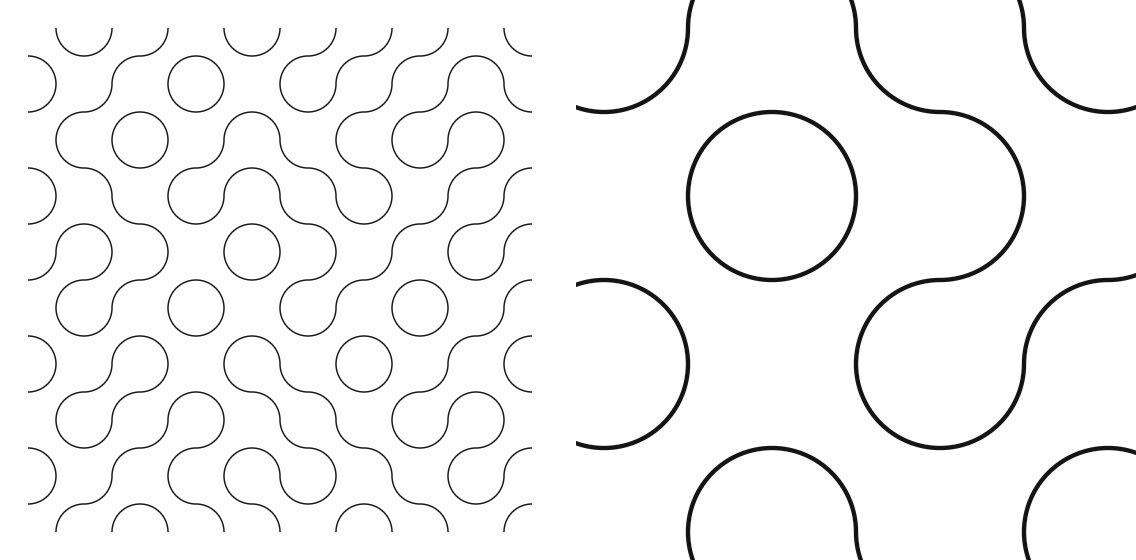
Left: the whole. Right: its middle third, enlarged.
Give the GLSL for this pattern, as a Shadertoy shader.

```glsl
// Truchet tiling: a 9 by 9 grid of square tiles, each holding two quarter arcs
// about opposite corners. A hash picks each tile's diagonal, so the thin arcs
// join into circles and winding curves, cut off square at a plain margin.

const float TILE_COUNT = 9.0;    // tiles across and down
const float TILE_SIZE  = 0.1;    // tile side, in canvas units
const float LINE_WIDTH = 0.0026; // stroke width, in canvas units
const float ARC_RADIUS = 0.5;    // in tile units, meets the edge midpoints
const float FLIP_SHARE = 0.47;   // share of tiles on the other diagonal
const uint  SEED       = 17u;
const vec3  PAPER = vec3(1.0);
const vec3  INK   = vec3(0.08);

// Integer hash of a tile index, giving 0 to 1
float hashTile(vec2 tile) {
    uvec2 t = uvec2(tile);
    uint h = t.x * 374761393u + t.y * 668265263u + SEED * 2246822519u;
    h = (h ^ (h >> 15)) * 2246822519u;
    h = (h ^ (h >> 13)) * 3266489917u;
    h ^= h >> 16;
    return float(h >> 8) / 16777216.0;
}

// Distance to the two arcs of a tile, in tile units
float arcDistance(vec2 local, bool flipped) {
    if (flipped) local.x = 1.0 - local.x;
    float cornerDist = min(length(local - vec2(0.0, 1.0)),
                           length(local - vec2(1.0, 0.0)));
    return abs(cornerDist - ARC_RADIUS);
}

// Smoothed coverage of the inside of a signed distance
float coverage(float dist, float pixel) {
    return clamp(0.5 - dist / pixel, 0.0, 1.0);
}

void mainImage(out vec4 fragColor, in vec2 fragCoord) {
    float pixel = 1.0 / min(iResolution.x, iResolution.y);
    vec2 canvas = (fragCoord - 0.5 * iResolution.xy) * pixel;

    // Tile under this point, held inside the grid
    vec2 grid = canvas / TILE_SIZE + 0.5 * TILE_COUNT;
    vec2 tile = clamp(floor(grid), 0.0, TILE_COUNT - 1.0);
    bool flipped = hashTile(tile) < FLIP_SHARE;

    // Arc stroke
    float arc = arcDistance(grid - tile, flipped) * TILE_SIZE;
    float stroke = coverage(arc - 0.5 * LINE_WIDTH, pixel);

    // Square crop at the margin
    vec2 edge = abs(canvas) - 0.5 * TILE_COUNT * TILE_SIZE;
    float crop = coverage(max(edge.x, edge.y), pixel);

    fragColor = vec4(mix(PAPER, INK, stroke * crop), 1.0);
}
```
